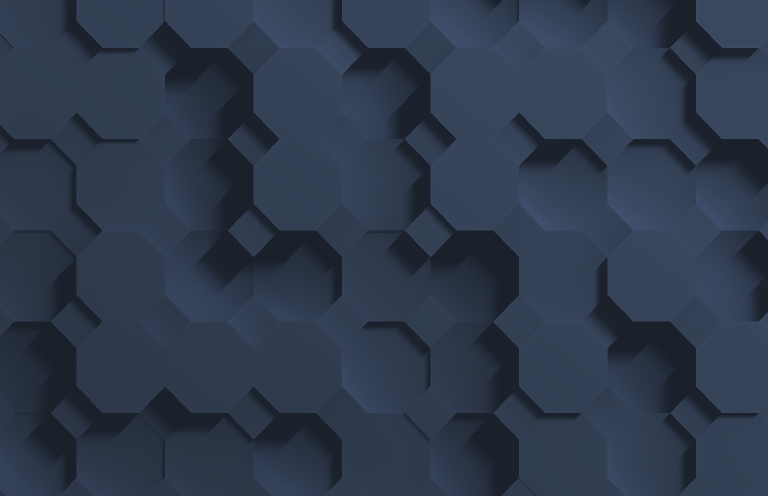
A WebGL 1 fragment shader for this pattern:

```glsl
precision highp float;
// Relief of octagonal and small square prisms at random heights, in slate blue.
// Light from the upper right is marched across the height field for cast shadows;
// distances to each tile's sides add soft occlusion, bounced light and bright rims.
uniform vec2 u_resolution;

const vec2 REPEATS = vec2(8.68, 5.433);
const vec2 GRID_SHIFT = vec2(0.367, 0.409);
const float CUT = 0.2929;          // half diagonal of a square tile
const float HALF_ROOT = 0.70711;
const float SHADOW_REACH = 0.75;
const float SHADOW_SLOPE = 1.5;    // height lost per unit of shadow length
const vec2 LIGHT_DIR = vec2(HALF_ROOT);

const vec3 SLATE_LOW = vec3(0.176, 0.216, 0.284);
const vec3 SLATE_HIGH = vec3(0.226, 0.280, 0.370);
const vec3 SHADOW_COLOUR = vec3(0.100, 0.126, 0.165);
const vec3 BOUNCE_COLOUR = vec3(0.052, 0.068, 0.104);

float hash(vec2 p) {
    return fract(sin(dot(p, vec2(127.1, 311.7))) * 43758.5453);
}

// Octagons sit on whole coordinates, squares on the half coordinates between.
vec2 tileCentre(vec2 p) {
    vec2 corner = floor(p) + 0.5;
    vec2 q = abs(p - corner);
    return q.x + q.y < CUT ? corner : floor(p + 0.5);
}

bool isSquareTile(vec2 centre) {
    return abs(fract(centre.x) - 0.5) < 0.25;
}

// Octagons range from deep pits to tall blocks; squares stay nearer the middle.
float tileHeight(vec2 centre) {
    float h = hash(floor(centre * 2.0 + 0.5));
    return isSquareTile(centre) ? mix(0.1, 0.8, h) : mix(-0.3, 1.0, smoothstep(0.02, 0.98, h));
}

// Shadow cast on p; the penumbra widens away from the caster.
float castShadow(vec2 p, float h) {
    float shadow = 0.0;
    for (int i = 0; i < 24; i++) {
        float t = SHADOW_REACH * (float(i) + 0.3) / 24.0;
        float above = tileHeight(tileCentre(p + LIGHT_DIR * t)) - h - t * SHADOW_SLOPE;
        shadow = max(shadow, smoothstep(0.0, 0.08 + 1.1 * t, above));
    }
    return shadow;
}

// Effects of the adjoining tiles: x occlusion, y bounced light, z rim light.
vec3 sideEffects(vec2 p, vec2 centre, float h) {
    bool square = isSquareTile(centre);
    vec3 effect = vec3(0.0);
    for (int i = 0; i < 8; i++) {
        bool diagonal = mod(float(i), 2.0) > 0.5;
        if (square && !diagonal) continue;
        float angle = float(i) * 0.785398;
        vec2 dir = vec2(cos(angle), sin(angle));
        float apothem = diagonal ? (square ? CUT : 1.0 - CUT) * HALF_ROOT : 0.5;
        float dist = max(apothem - dot(p - centre, dir), 0.0);
        float rise = tileHeight(centre + dir * (diagonal ? HALF_ROOT : 1.0)) - h;
        float wall = max(rise, 0.0);
        float facing = dot(dir, LIGHT_DIR);
        float falloff = wall * exp(-dist / (0.05 + 0.32 * wall));
        effect.x += falloff * (0.25 + 0.75 * max(facing, 0.0)) * step(-0.1, facing);
        effect.y += falloff * max(-facing, 0.0);
        effect.z += smoothstep(0.0, 0.3, -rise) * exp(-dist / 0.012);
    }
    return effect;
}

vec3 shadeRelief(vec2 uv) {
    vec2 p = uv * REPEATS - GRID_SHIFT;
    vec2 centre = tileCentre(p);
    float h = tileHeight(centre);
    vec3 side = sideEffects(p, centre, h);

    // Broad light gradient with a slight tint by height
    float glow = 0.55 * uv.x + 0.45 * uv.y;
    vec3 lit = mix(SLATE_LOW, SLATE_HIGH, smoothstep(0.05, 0.95, glow));
    lit *= 0.97 + 0.04 * h;
    lit += BOUNCE_COLOUR * (min(side.y, 1.0) + 0.2 * min(side.z, 1.0));

    // Cast shadow and occlusion combine without going below the shadow colour
    float light = (1.0 - 0.92 * castShadow(p, h)) * exp(-0.95 * side.x);
    return mix(SHADOW_COLOUR, lit, light);
}

void main() {
    // Four samples per pixel smooth the tile and shadow edges
    vec3 colour = vec3(0.0);
    for (int i = 0; i < 4; i++) {
        vec2 offset = vec2(mod(float(i), 2.0), floor(float(i) * 0.5)) * 0.5 - 0.25;
        colour += shadeRelief((gl_FragCoord.xy + offset) / u_resolution);
    }
    gl_FragColor = vec4(colour * 0.25, 1.0);
}
```
